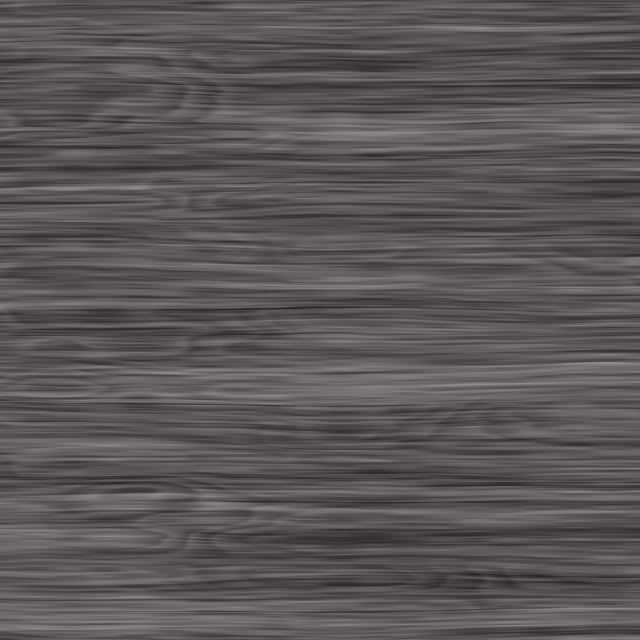
This texture is drawn by a WebGL 1 fragment shader. Its source:

```glsl
precision highp float;
uniform vec2 u_resolution;

#define BASE_TONE 0.355
#define BROAD_CONTRAST 0.065
#define BAND_CONTRAST 0.095
#define STREAK_CONTRAST 0.12
#define FIBRE_CONTRAST 0.17
#define FLECK_CONTRAST 0.12
#define RING_CONTRAST 0.042
#define RING_DENSITY 46.0
#define GRAIN_BEND 0.013
#define SEAM_DEPTH 0.11
#define THREAD_LIFT 0.07
#define LINE_WIDTH 0.0004

float hash(vec2 p) {
    p = fract(p * vec2(0.1031, 0.1137));
    p += dot(p, p.yx + 33.33);
    return fract((p.x + p.y) * p.x * 17.31 + p.y * 41.7);
}

float noise(vec2 p) {
    vec2 cell = floor(p);
    vec2 f = fract(p);
    f = f * f * (3.0 - 2.0 * f);
    float low = mix(hash(cell), hash(cell + vec2(1.0, 0.0)), f.x);
    float high = mix(hash(cell + vec2(0.0, 1.0)), hash(cell + 1.0), f.x);
    return mix(low, high, f.y);
}

// Noise stretched along the boards, centred on zero
float grain(vec2 p, vec2 frequency, float seed) {
    return noise(p * frequency + vec2(seed * 3.7, seed * 11.3)) - 0.5;
}

// Gentle waviness from layered sines
float waviness(vec2 p) {
    float wave = 0.0;
    float frequency = 4.0;
    float amplitude = 0.0016;
    for (int i = 0; i < 4; i++) {
        wave += amplitude * sin(frequency * p.x + 3.1 * frequency * p.y + float(i) * 1.9);
        frequency *= 2.1;
        amplitude *= 0.4;
    }
    return wave;
}

// Hairlines, one per row, that fade in and out along their length
float hairlines(vec2 p, float rows, float pixel) {
    float row = floor(p.y * rows);
    float centre = (row + mix(0.15, 0.85, hash(vec2(row, rows)))) / rows;
    float gap = abs(p.y - centre);
    float line = 1.0 - smoothstep(0.0, LINE_WIDTH + pixel, gap);
    float presence = noise(vec2(p.x * 2.0 + row * 7.3, row * 3.0 + rows));
    return line * smoothstep(0.35, 0.9, presence);
}

void main() {
    vec2 uv = gl_FragCoord.xy / u_resolution.y;
    float pixel = 1.0 / u_resolution.y;

    // Growth field bends the grain around elongated ovals
    vec2 p = uv + vec2(0.0, waviness(uv));
    float growth = grain(p, vec2(2.4, 17.0), 1.0) + 0.25 * grain(p, vec2(7.0, 40.0), 2.0);
    vec2 bent = p + vec2(0.0, GRAIN_BEND * growth);

    // Bands, streaks and fibres from coarse to fine
    float tone = BASE_TONE;
    tone += BROAD_CONTRAST * grain(bent, vec2(0.9, 10.0), 3.0);
    tone += BAND_CONTRAST * grain(bent, vec2(1.6, 35.0), 4.0);
    tone += STREAK_CONTRAST * grain(bent, vec2(2.6, 98.0), 5.0);
    tone += FIBRE_CONTRAST * grain(bent, vec2(5.0, 250.0), 6.0);
    tone += FLECK_CONTRAST * grain(bent, vec2(19.0, 410.0), 7.0);

    // Ring contours show only in some patches
    float patches = smoothstep(-0.12, 0.25, grain(p, vec2(1.7, 8.0), 8.0));
    float phase = growth * RING_DENSITY + 2.5 * grain(p, vec2(18.0, 130.0), 9.0);
    tone += RING_CONTRAST * patches * sin(phase + 0.6 * sin(phase));

    // Dark seams and pale threads
    tone -= SEAM_DEPTH * (hairlines(bent, 34.0, pixel) + 0.6 * hairlines(bent, 77.0, pixel));
    tone += THREAD_LIFT * hairlines(bent, 59.0, pixel);
    tone = clamp(tone, 0.17, 0.56);

    vec3 charcoalTint = vec3(0.0, -0.018, -0.010);
    gl_FragColor = vec4(tone + charcoalTint, 1.0);
}
```
